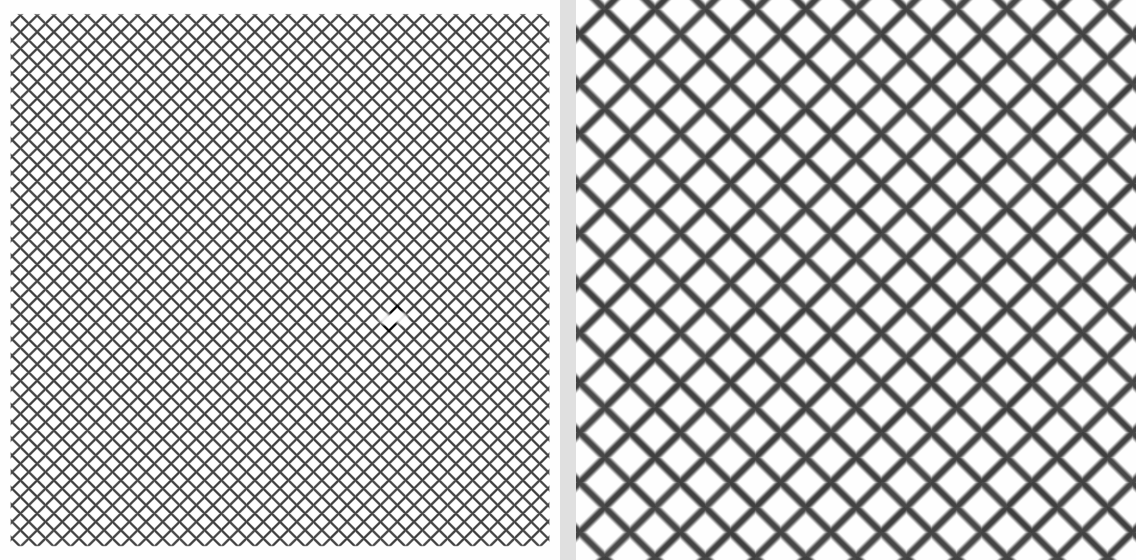
Left: the whole. Right: its middle third, enlarged.
Reproduce this pattern procedurally as a WebGL 2 fragment shader.

```glsl
#version 300 es
precision highp float;
// A diagonal wire lattice of 32 by 32 diamonds with zigzag borders on white.
// Wires are the integer lines of two diagonal coordinates, a = u + v and b = u - v.
// One pair of cells is damaged: merged, blackened on two corners, faded on the others.

uniform vec2 u_resolution;
out vec4 fragColor;

const vec2 PITCH = vec2(0.02991, 0.02965);     // size of one diamond
const vec2 ORIGIN = vec2(0.02148, 0.04232);    // first left tip, measured from the top left
const vec2 CLIP_MIN = vec2(-0.08, -0.57);      // lattice limits, in diamonds
const vec2 CLIP_MAX = vec2(32.08, 31.46);
const float HALF_WIDTH = 0.0021;               // half the wire thickness
const float SOFTNESS = 0.0014;                 // blur on each side of a wire edge
const float SHADE_VARIATION = 0.04;            // tone range between wire segments
const vec2 DAMAGE_CENTER = vec2(40.5, 5.0);    // in (a, b)
const float FADE_STRENGTH = 0.88;
const vec3 PAPER = vec3(0.995);
const vec3 INK = vec3(0.265);
const vec3 BLACK = vec3(0.02);

float hash(vec2 cell) {
    vec3 h = fract(vec3(cell.xyx) * 0.1031);
    h += dot(h, h.yzx + 33.33);
    return fract((h.x + h.y) * h.z);
}

// Soft rectangle: 1 inside, 0 outside
float softBox(vec2 p, vec2 halfSize, float blur) {
    vec2 inside = 1.0 - smoothstep(halfSize - blur, halfSize + blur, abs(p));
    return inside.x * inside.y;
}

void main() {
    vec2 uv = gl_FragCoord.xy / u_resolution;
    float pixel = 1.0 / min(u_resolution.x, u_resolution.y);
    float soft = max(SOFTNESS, 0.7 * pixel);

    // Lattice coordinates, with v running downwards
    vec2 cell = (vec2(uv.x, 1.0 - uv.y) - ORIGIN) / PITCH;
    vec2 diagonal = vec2(cell.x + cell.y, cell.x - cell.y);

    // Coverage of the two wire families
    vec2 nearest = floor(diagonal + 0.5);
    vec2 dist = abs(diagonal - nearest) / length(1.0 / PITCH);
    vec2 wire = 1.0 - smoothstep(HALF_WIDTH - soft, HALF_WIDTH + soft, dist);

    // Damaged pair: drop the shared wire, fade two opposite corners
    vec2 q = diagonal - DAMAGE_CENTER;
    wire.y *= 1.0 - softBox(q, vec2(0.46, 0.35), 0.06);
    float corner = min(distance(q, vec2(-0.5)), distance(q, vec2(0.5)));
    float fade = 1.0 - smoothstep(0.25, 0.75, corner);
    float blackened = softBox(q, vec2(0.62, 1.12), 0.05) * (1.0 - fade);

    // Tone of each wire segment
    float toneA = hash(vec2(nearest.x, floor(diagonal.y)) + 64.0);
    float toneB = hash(vec2(floor(diagonal.x), nearest.y) + 164.0);
    float tone = (wire.x > wire.y ? toneA : toneB) - 0.5;
    vec3 ink = mix(INK + SHADE_VARIATION * tone, BLACK, blackened);

    // Clip to the lattice limits and lay the ink on the paper
    vec2 edge = pixel / PITCH;
    vec2 clip = smoothstep(CLIP_MIN - edge, CLIP_MIN + edge, cell)
              * (1.0 - smoothstep(CLIP_MAX - edge, CLIP_MAX + edge, cell));
    float coverage = max(wire.x, wire.y) * clip.x * clip.y;
    coverage *= 1.0 - FADE_STRENGTH * fade;
    fragColor = vec4(mix(PAPER, ink, coverage), 1.0);
}
```
